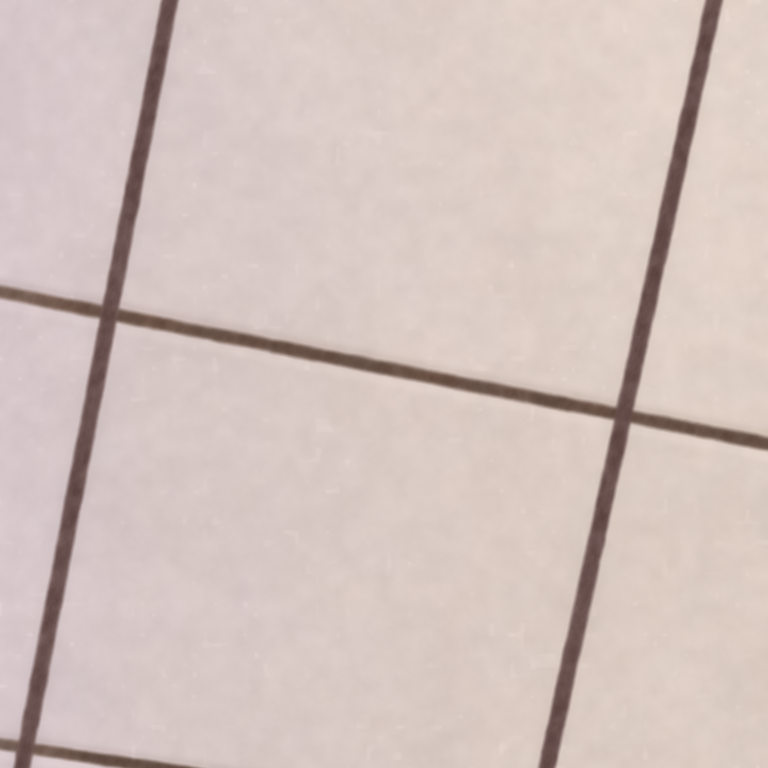
A Shadertoy shader for this texture:

```glsl
// Pale pinkish ceramic tiles with thin dark brown grout, seen slightly askew.
// Two pairs of slanted lines define a tile space that repeats by rounding;
// layered value noise adds mottling, specks and worn, streaky joints.

const vec3 TILE_COOL   = vec3(0.845, 0.785, 0.785);
const vec3 TILE_WARM   = vec3(0.868, 0.806, 0.768);
const vec3 GROUT_STEEP = vec3(0.385, 0.290, 0.280);
const vec3 GROUT_FLAT  = vec3(0.375, 0.288, 0.245);

// Joint lines as (offset, slope): x over y for steep, y over x for flat.
const vec2 STEEP_LEFT  = vec2(0.0286, 0.1927);
const vec2 STEEP_RIGHT = vec2(0.7120, 0.2180);
const vec2 FLAT_LOWER  = vec2(0.0313, -0.150);
const vec2 FLAT_UPPER  = vec2(0.6200, -0.198);
const float ROW_GROWTH = 0.06;    // perspective growth of rows upward
const float SLANT_COS  = 0.98;    // axis distance to perpendicular distance
const float STEEP_HALF = 0.0108;  // half widths of the joints
const float FLAT_HALF  = 0.0082;
const float EDGE_SOFT  = 0.0035;
const float EDGE_WEAR  = 0.0024;

float hash(vec2 p) {
    vec3 q = fract(vec3(p.xyx) * 0.1031);
    q += dot(q, q.yzx + 33.33);
    return fract((q.x + q.y) * q.z);
}

float noise(vec2 p) {
    vec2 i = floor(p), f = fract(p);
    f = f * f * (3.0 - 2.0 * f);
    return mix(mix(hash(i), hash(i + vec2(1, 0)), f.x),
               mix(hash(i + vec2(0, 1)), hash(i + vec2(1, 1)), f.x), f.y);
}

// Fractal noise, centred on zero.
float fbm(vec2 p) {
    float sum = 0.0, amp = 0.5;
    for (int i = 0; i < 4; i++) {
        sum += amp * (noise(p) - 0.5);
        p = mat2(1.6, 1.2, -1.2, 1.6) * p + 17.3;
        amp *= 0.5;
    }
    return sum;
}

float lineAt(vec2 line, float s) { return line.x + line.y * s; }

// Soft coverage of a joint from its distance and half width.
float joint(float d, float halfWidth, float soft) {
    return 1.0 - smoothstep(halfWidth - soft, halfWidth + soft, d);
}

// Tile glaze: broad light, mottling, a tint per tile and pale specks.
vec3 glaze(vec2 p, vec2 cell) {
    float warmth = smoothstep(-0.1, 1.0, p.x + 0.25 * fbm(p * 4.0));
    vec3 col = mix(TILE_COOL, TILE_WARM, warmth);
    col += vec3(0.0, -0.002, 0.012) * (1.0 - smoothstep(0.0, 0.25, p.x));
    col += 0.025 * smoothstep(0.2, 1.0, p.y) * smoothstep(0.2, 0.9, p.x) - 0.008;
    col += 0.008 * (hash(cell + 41.0) - 0.5);
    col += 0.035 * fbm(p * 9.0) + 0.045 * fbm(p * 48.0 + 5.0);
    col += vec3(0.012, 0.0, -0.012) * fbm(p * 22.0 + 60.0);
    float speck = smoothstep(0.83, 0.98, noise(p * 75.0 + 9.0));
    return col + 0.028 * speck * noise(p * 12.0);
}

void mainImage(out vec4 fragColor, in vec2 fragCoord) {
    vec2 p = fragCoord / iResolution.xy;
    float soft = max(EDGE_SOFT, 0.75 / iResolution.y);

    // Tile space: integers fall on the joints.
    float left = lineAt(STEEP_LEFT, p.y);
    float lower = lineAt(FLAT_LOWER, p.x);
    vec2 size = vec2(lineAt(STEEP_RIGHT, p.y) - left,
                     lineAt(FLAT_UPPER, p.x) - lower);
    vec2 tile = (p - vec2(left, lower)) / size;
    tile.y /= 1.0 + ROW_GROWTH * (tile.y - 1.0);

    // Signed distances to the nearest joints, with ragged edges.
    vec2 offset = (tile - round(tile)) * size * SLANT_COS;
    vec2 dist = abs(offset) + EDGE_WEAR * vec2(fbm(p * 45.0), fbm(p * 45.0 + 30.0));
    float steep = joint(dist.x, STEEP_HALF, soft);
    float flatJoint = joint(dist.y, FLAT_HALF, soft);

    vec3 col = glaze(p, floor(tile));

    // Faint shade above and bright lip below the flat joints.
    float lip = exp(-pow((offset.y + 0.016) / 0.006, 2.0));
    float shade = exp(-pow((offset.y - 0.011) / 0.007, 2.0));
    col += 0.020 * lip - vec3(0.045, 0.050, 0.055) * shade;
    col -= 0.035 * exp(-pow(offset.x / 0.016, 2.0));

    // Grout: diagonal streaks and slow tonal drift along each joint.
    float streak = fbm(vec2(p.x * 70.0 + p.y * 25.0, p.y * 65.0 - p.x * 55.0));
    float drift = fbm(p * 14.0 + 80.0);
    vec3 steepCol = GROUT_STEEP + 0.14 * streak + 0.05 * drift;
    vec3 flatCol = GROUT_FLAT + 0.11 * streak + vec3(0.09, 0.05, 0.04) * drift;
    steepCol += 0.05 * smoothstep(0.3, 1.0, dist.x / STEEP_HALF);
    flatCol += 0.08 * smoothstep(0.2, 1.0, dist.y / FLAT_HALF);
    flatCol += 0.06 * (1.0 - smoothstep(0.0, 0.16, p.x));
    col = mix(col, flatCol, flatJoint * 0.96);
    col = mix(col, steepCol, steep * 0.97);

    fragColor = vec4(clamp(col, 0.0, 1.0), 1.0);
}
```
